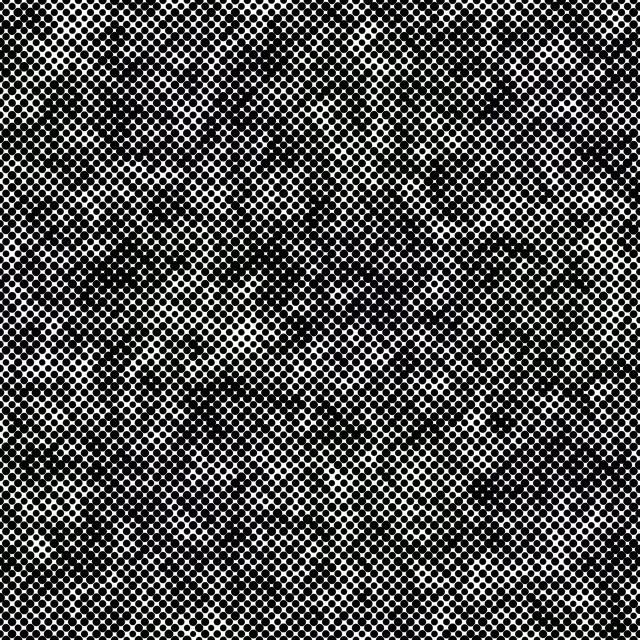
Write a Shadertoy shader that draws this pattern.

```glsl
const float CELLS = 75.0;          // screen cells per canvas height
const float MIN_RADIUS = 0.345;    // dot radii in cell units
const float MAX_RADIUS = 0.605;
const vec3 INK = vec3(0.003);
const vec3 PAPER = vec3(1.0);

float hash(vec2 p) {
    vec3 q = fract(vec3(p.xyx) * 0.1031);
    q += dot(q, q.yzx + 33.33);
    return fract((q.x + q.y) * q.z);
}

float valueNoise(vec2 p) {
    vec2 i = floor(p);
    vec2 f = fract(p);
    f = f * f * (3.0 - 2.0 * f);
    float low = mix(hash(i), hash(i + vec2(1.0, 0.0)), f.x);
    float high = mix(hash(i + vec2(0.0, 1.0)), hash(i + 1.0), f.x);
    return mix(low, high, f.y);
}

mat2 rotation(float angle) {
    float c = cos(angle);
    float s = sin(angle);
    return mat2(c, -s, s, c);
}

// Dot size mixes small clumps with per-cell grain
float dotRadius(vec2 cell) {
    float clumps = valueNoise(cell * 0.37 + 41.0);
    float grain = hash(cell + 217.0);
    return mix(MIN_RADIUS, MAX_RADIUS, 0.45 * clumps + 0.55 * grain);
}

// Signed distance to the union of nearby dots
float halftone(vec2 p) {
    vec2 home = floor(p);
    float d = 1.0;
    for (int y = -1; y <= 1; y++) {
        for (int x = -1; x <= 1; x++) {
            vec2 cell = home + vec2(x, y);
            d = min(d, length(p - cell - 0.5) - dotRadius(cell));
        }
    }
    return d;
}

// Faint alternating violet and green cast
vec3 colourCast(vec2 uv) {
    vec2 wave = cos((uv - vec2(0.30, 0.83)) * vec2(10.7, 10.3));
    return vec3(0.006, -0.010, 0.012) * wave.x * wave.y;
}

void mainImage(out vec4 fragColor, in vec2 fragCoord) {
    vec2 uv = fragCoord / iResolution.y;
    vec2 p = rotation(radians(45.0)) * uv * CELLS;
    float pixel = CELLS / iResolution.y;

    float paper = smoothstep(-0.75 * pixel, 0.75 * pixel, halftone(p));
    vec3 colour = mix(INK, PAPER, paper) + colourCast(uv);
    fragColor = vec4(clamp(colour, 0.0, 1.0), 1.0);
}
```
